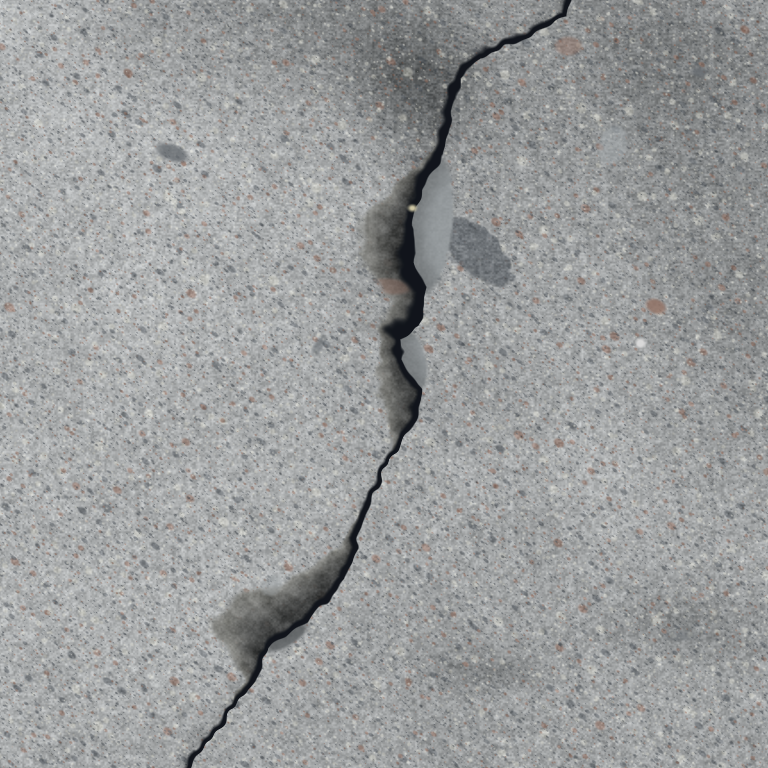
Write a Shadertoy shader that draws this texture.

```glsl
// Weathered concrete slab split by a jagged crack with chipped, shaded edges.
// A polyline distance shapes the crack; noise and scattered ellipses make
// the grain, gravel, stains and exposed pebbles.
#define CONCRETE vec3(.635, .645, .648)
#define CRACK_COLOR vec3(.065, .08, .105)
#define CHIP_DARK vec3(.20, .205, .205)
#define CHIP_LIGHT vec3(.53, .53, .51)
#define PEBBLE vec3(.57, .59, .60)
#define RUST vec3(.57, .45, .40)
#define CHARCOAL vec3(.39, .41, .43)
#define GRAIN .27
#define GRAVEL_LAYERS 4
#define JAGGEDNESS .009

const int POINTS = 23;
const vec2 CRACK[POINTS] = vec2[POINTS](
  vec2(.748, 1.02), vec2(.737, .979), vec2(.677, .948), vec2(.625, .928),
  vec2(.596, .898), vec2(.583, .85), vec2(.577, .798), vec2(.547, .753),
  vec2(.533, .707), vec2(.536, .659), vec2(.556, .622), vec2(.542, .577),
  vec2(.518, .56), vec2(.523, .529), vec2(.548, .49), vec2(.536, .447),
  vec2(.505, .401), vec2(.479, .342), vec2(.449, .245), vec2(.397, .19),
  vec2(.349, .16), vec2(.326, .108), vec2(.23, -.02));

float hash(vec2 p) { return fract(sin(dot(p, vec2(127.1, 311.7))) * 43758.5453); }

float noise(vec2 p) {
  vec2 i = floor(p), f = fract(p);
  f = f * f * (3. - 2. * f);
  return mix(mix(hash(i), hash(i + vec2(1, 0)), f.x),
             mix(hash(i + vec2(0, 1)), hash(i + vec2(1, 1)), f.x), f.y);
}

float fbm(vec2 p) {
  float sum = 0., amp = .5;
  for (int i = 0; i < 4; i++) {
    sum += amp * noise(p);
    p = mat2(1.6, 1.2, -1.2, 1.6) * p + 7.3;
    amp *= .5;
  }
  return sum;
}

float bump(float y, float center, float width) {
  float t = (y - center) / width;
  return exp(-t * t);
}

float stain(vec2 p, vec2 center, vec2 radius) {
  vec2 q = (p - center) / radius;
  return exp(-dot(q, q));
}

// Blend in a soft-edged rotated ellipse
void inlay(inout vec3 col, vec2 p, vec3 tint, float opacity, vec2 center, vec2 radius, float angle) {
  float c = cos(angle), s = sin(angle), edge = .002 + .7 / iResolution.y;
  vec2 q = mat2(c, -s, s, c) * (p - center) / radius;
  float d = (length(q) - 1.) * min(radius.x, radius.y);
  col = mix(col, tint, opacity * (1. - smoothstep(-edge, edge, d)));
}

// Distance to the crack, negative on its left side
float crackDistance(vec2 p) {
  float dist = 1., side = 1.;
  for (int i = 0; i < POINTS - 1; i++) {
    vec2 a = CRACK[i], ab = CRACK[i + 1] - a, ap = p - a;
    dist = min(dist, length(ap - ab * clamp(dot(ap, ab) / dot(ab, ab), 0., 1.)));
    if (ap.y <= 0. && ap.y > ab.y) side = ap.x < ab.x * ap.y / ab.y ? -1. : 1.;
  }
  return dist * side;
}

// Scattered pale, rusty and dark chips of several sizes
vec3 addGravel(vec3 col, vec2 p) {
  float scale = 38.;
  for (int i = 0; i < GRAVEL_LAYERS; i++) {
    vec2 q = mat2(.8, .6, -.6, .8) * p * scale + float(i) * 17., cell = floor(q);
    float pick = hash(cell + 3.1), size = mix(.09, .27, hash(cell + 8.7));
    vec2 center = .3 + .4 * vec2(hash(cell), hash(cell + 5.3));
    float edge = .05 + .7 * scale / iResolution.y;
    float d = length((fract(q) - center) * vec2(1, 1. + pick)) - size;
    vec3 tint = pick < .3 ? vec3(.78, .78, .75) : pick < .5 ? RUST : CHARCOAL;
    col = mix(col, tint, (1. - smoothstep(-edge, edge, d)) * .65 * step(.45, hash(cell + 1.9)));
    scale *= 1.65;
  }
  return col;
}

void mainImage(out vec4 fragColor, in vec2 fragCoord) {
  vec2 p = fragCoord / iResolution.xy;
  float aa = 1. / iResolution.y, y = p.y;
  vec2 jitter = vec2(noise(p * 70.), noise(p * 70. + 31.)) - .5;
  float d = crackDistance(p + jitter * JAGGEDNESS);
  float grain = .35 * noise(p * 150.) + .35 * noise(p * 290.) + .5 * noise(p * 430.) - .6;

  // Concrete: pale left, dim upper right, broad stains
  float tone = .045 * (1. - smoothstep(0., .5, p.x)) + .12 * (fbm(p * 5.) - .47);
  tone -= .18 * stain(p, vec2(.54, .89), vec2(.075)) + .07 * stain(p, vec2(.43, 1), vec2(.25, .12));
  tone -= .09 * stain(p, vec2(.92, .94), vec2(.2, .13)) + .05 * stain(p, vec2(.98, .6), vec2(.13, .25));
  tone -= .07 * stain(p, vec2(.91, .19), vec2(.13, .05)) + .08 * stain(p, vec2(.64, .125), vec2(.07, .025));
  vec3 col = addGravel(CONCRETE + tone, p) + tone * .3 + GRAIN * grain;

  // Larger stones set in the surface
  inlay(col, p, CHARCOAL, .75, vec2(.224, .801), vec2(.021, .01), -.35);
  inlay(col, p, CHARCOAL, .7, vec2(.911, .906), vec2(.01, .006), -.2);
  inlay(col, p, CHARCOAL, .45, vec2(.885, .172), vec2(.02, .006), 0.);
  inlay(col, p, CHARCOAL, .55, vec2(.415, .55), vec2(.006, .013), -.5);
  inlay(col, p, RUST, .85, vec2(.854, .601), vec2(.013, .009), -.4);
  inlay(col, p, RUST, .5, vec2(.74, .94), vec2(.017, .012), 0.);
  inlay(col, p, PEBBLE * 1.15, .5, vec2(.798, .811), vec2(.018, .026), -.3);
  inlay(col, p, vec3(.85), 1., vec2(.834, .553), vec2(.006), 0.);

  // Damp patch and smooth pebbles on the right lip
  float right = smoothstep(-aa, aa, d);
  inlay(col, p + jitter * .012, CHARCOAL + .2 * grain, .8, vec2(.622, .672), vec2(.056, .029), -.75);
  vec3 face = PEBBLE * (.82 + .2 * smoothstep(0., .035, d)) + .05 * grain;
  inlay(col, p, face, right, vec2(.562, .707), vec2(.027, .088), -.1);
  inlay(col, p, face, right, vec2(.536, .532), vec2(.018, .041), .25);
  inlay(col, p, face * .82, right, vec2(.373, .17), vec2(.03, .011), .55);

  // Chipped hollows along the left lip
  float reach = .002 + .07 * bump(y, .67, .1) + .052 * bump(y, .485, .045) + .078 * bump(y, .205, .07);
  reach *= .65 + .75 * fbm(p * 28.);
  float chip = (1. - right) * (1. - smoothstep(reach * .75, reach + aa, -d));
  vec3 hollow = mix(CHIP_DARK, CHIP_LIGHT, smoothstep(0., reach, -d));
  hollow += .3 * (fbm(p * 60.) - .47) + .12 * grain;
  inlay(hollow, p, RUST, .6, vec2(.508, .627), vec2(.026, .01), -.1);
  col = mix(col, hollow, chip * .9);
  inlay(col, p, PEBBLE * 1.1, .45, vec2(.354, .238), vec2(.015, .012), .6);

  // Shadowed gap, widening to the left
  float gap = .0045 + .017 * bump(y, .645, .045) + .014 * bump(y, .578, .018) + .006 * bump(y, .79, .05);
  col *= 1. - .35 * (1. - right) * exp(min(d, 0.) / (gap * 1.6));
  float open = smoothstep(-gap - .003 - aa, -gap * .65, d) * (1. - smoothstep(.001, .002 + aa, d));
  col = mix(col, CRACK_COLOR, open);
  inlay(col, p, vec3(.8, .77, .64), 1., vec2(.537, .729), vec2(.005, .004), 0.);
  fragColor = vec4(clamp(col, 0., 1.), 1.);
}
```
